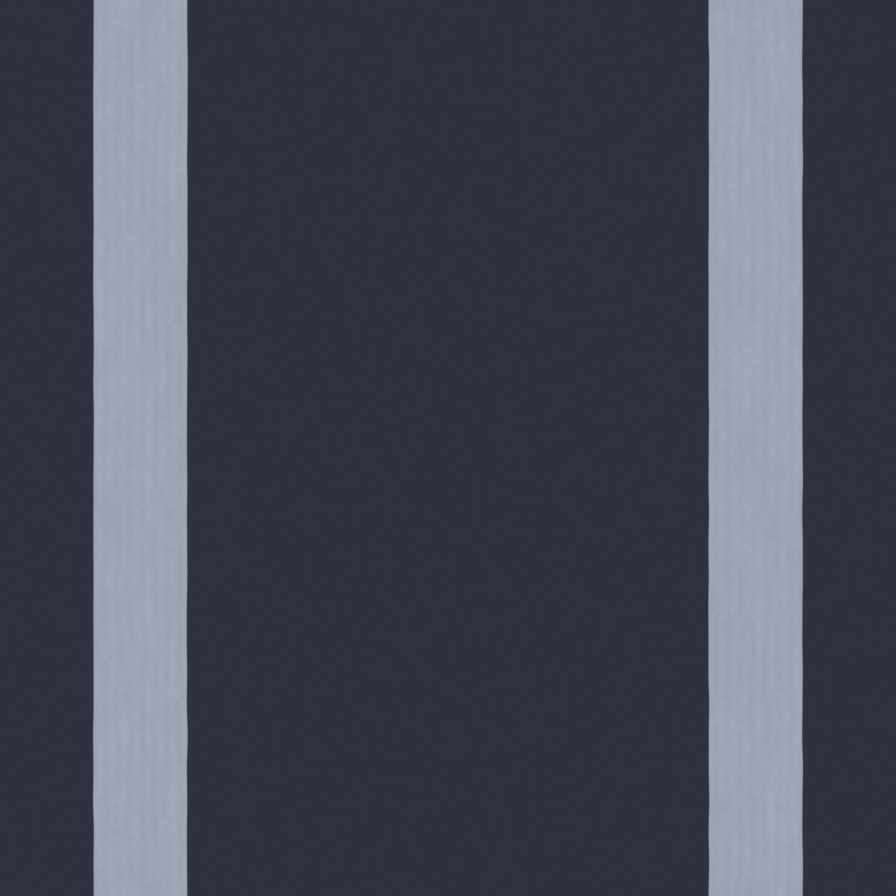
Give the GLSL for this pattern, as a three.js fragment shader.

```glsl
// Two pale ribbed cloth stripes running up a dark slate ground, mirrored about the centre.
// Each stripe is a distance band with slightly uneven edges; faint ribs and fibre grain
// come from a cosine and from value noise that wraps, so the square tiles both ways.

varying vec2 vUv;

const vec3 GROUND_COLOR = vec3(0.181, 0.198, 0.240);
const vec3 STRIPE_COLOR = vec3(0.620, 0.645, 0.703);
const vec3 EDGE_COLOR = vec3(0.510, 0.540, 0.590);

const float STRIPE_OFFSET = 0.3434;    // stripe centre from the middle of the tile
const float STRIPE_HALF_WIDTH = 0.0525;
const float EDGE_SOFTNESS = 0.0010;
const float EDGE_WOBBLE = 0.0012;
const float EDGE_SHADE_WIDTH = 0.0025;
const float EDGE_SHADE = 0.45;

const float RIB_COUNT = 72.0;          // ribs across the whole tile
const float RIB_DEPTH = 0.006;
const float RIB_DRIFT = 2.0;           // phase wander in radians
const float FIBRE_DEPTH = 0.018;
const float GRAIN_DEPTH = 0.016;
const float MOTTLE_DEPTH = 0.014;
const float GROUND_GRAIN = 0.003;
const float TAU = 6.28318;

float hash(vec2 cell) {
  vec3 p = fract(cell.xyx * 0.1031);
  p += dot(p, p.yzx + 33.33);
  return fract((p.x + p.y) * p.z);
}

// Value noise centred on zero; cells holds whole counts across and up.
float wrappedNoise(vec2 uv, vec2 cells) {
  vec2 p = uv * cells;
  vec2 base = floor(p);
  vec2 f = p - base;
  vec2 blend = f * f * (3.0 - 2.0 * f);
  vec2 low = mod(base, cells);
  vec2 high = mod(base + 1.0, cells);
  float bottom = mix(hash(low), hash(vec2(high.x, low.y)), blend.x);
  float top = mix(hash(vec2(low.x, high.y)), hash(high), blend.x);
  return mix(bottom, top, blend.y) - 0.5;
}

// Signed distance to the nearer stripe, negative inside.
float stripeDistance(vec2 uv) {
  float fromCentre = abs(fract(uv.x) - 0.5);
  float wobble = EDGE_WOBBLE * wrappedNoise(uv, vec2(16.0, 28.0));
  return abs(fromCentre - STRIPE_OFFSET) - STRIPE_HALF_WIDTH + wobble;
}

// Brightness change from ribs, fibres, grain and broad mottling.
float clothRelief(vec2 uv, float grain) {
  float drift = RIB_DRIFT * wrappedNoise(uv, vec2(24.0, 18.0));
  float ribs = cos(TAU * RIB_COUNT * uv.x + drift);
  float fibres = wrappedNoise(uv, vec2(150.0, 40.0));
  float mottle = wrappedNoise(uv, vec2(30.0, 12.0));
  return RIB_DEPTH * ribs + FIBRE_DEPTH * fibres
       + GRAIN_DEPTH * grain + MOTTLE_DEPTH * mottle;
}

void main() {
  float d = stripeDistance(vUv);
  float grain = wrappedNoise(vUv, vec2(240.0, 200.0));

  // Cloth stripe, shaded along its cut edges
  vec3 stripe = STRIPE_COLOR + clothRelief(vUv, grain);
  float edge = smoothstep(-EDGE_SHADE_WIDTH, 0.0, d);
  stripe = mix(stripe, EDGE_COLOR, EDGE_SHADE * edge);

  // Nearly flat ground
  vec3 ground = GROUND_COLOR + GROUND_GRAIN * grain;

  float coverage = 1.0 - smoothstep(-EDGE_SOFTNESS, EDGE_SOFTNESS, d);
  gl_FragColor = vec4(mix(ground, stripe, coverage), 1.0);
}
```
